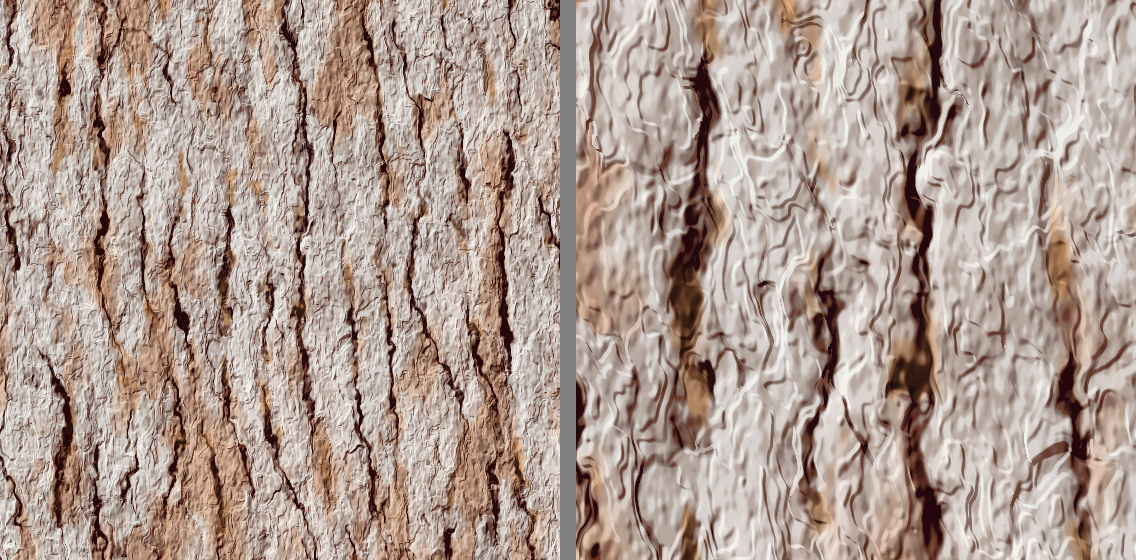
Left, the full canvas; right, a detail of the centre.
Give the GLSL for this texture, as a Shadertoy shader.

```glsl
// Weathered pine bark: leaning broken furrows between pale, ragged, flaking plates.

const vec3 CREVICE = vec3(0.14, 0.03, 0.05);
const vec3 RUST    = vec3(0.42, 0.24, 0.18);
const vec3 SHADOW  = vec3(0.53, 0.44, 0.41);
const vec3 BARK    = vec3(0.73, 0.66, 0.62);
const vec3 PALE    = vec3(0.87, 0.83, 0.81);
const vec3 GLINT   = vec3(0.97, 0.95, 0.92);
const vec3 TAN_TINT  = vec3(0.97, 0.85, 0.75);
const vec3 GREY_TINT = vec3(0.97, 0.99, 1.00);
const vec3 OCHRE   = vec3(0.70, 0.45, 0.24);

const float FURROWS = 14.0;              // furrows across the canvas
const float LEAN = 0.09;                 // sideways drift of the furrows
const float FURROW_WIDTH = 0.13;         // widest crack, in furrow spacings
const vec2  PLATE_SCALE = vec2(27.0, 10.0);
const vec2  FLAKE_SCALE = vec2(36.0, 16.0);
const float FLAKE_LAYERS = 7.0;
const vec2  GRAIN_SCALE = vec2(150.0, 80.0);
const vec2  LIGHT_STEP = vec2(-0.0016, 0.0018);
const float RELIEF_GAIN = 0.52;

struct Bark {
    float height;
    float wall;    // distance to the nearest furrow, in spacings
    float depth;   // 1 inside an open crack
    float seam;    // 1 on the joint between two plates
    float tint;    // random value of the plate and flake layer
    float grain;
};

float hash(vec2 p) {
    vec3 q = fract(vec3(p.xyx) * 0.1031);
    q += dot(q, q.yzx + 33.33);
    return fract((q.x + q.y) * q.z);
}

vec2 hash2(vec2 p) { return vec2(hash(p + 57.0), hash(p + 131.0)); }

float noise(vec2 p) {
    vec2 i = floor(p), f = fract(p);
    f = f * f * (3.0 - 2.0 * f);
    return mix(mix(hash(i), hash(i + vec2(1, 0)), f.x),
               mix(hash(i + vec2(0, 1)), hash(i + vec2(1, 1)), f.x), f.y);
}

float fbm(vec2 p, int octaves) {
    float sum = 0.0, total = 0.0, amp = 0.5;
    for (int i = 0; i < octaves; i++) {
        sum += amp * noise(p);
        total += amp;
        amp *= 0.55;
        p = mat2(0.8, 0.6, -0.6, 0.8) * p * 2.03 + 17.3;
    }
    return sum / total;
}

// Nearest wandering furrow: x = distance, y = openness of the crack.
vec2 furrow(vec2 p) {
    float x = (p.x + 0.05 * (fbm(p * vec2(5.0, 4.0), 2) - 0.5)) * FURROWS;
    vec2 nearest = vec2(9.0, 0.0);
    for (int k = -1; k <= 1; k++) {
        float id = floor(x) + float(k);
        float bend = noise(vec2(p.y * 4.0, id * 17.0 + 3.0)) - 0.5;
        float dist = abs(x - id - 0.5 - 0.8 * bend);
        float open = smoothstep(0.35, 0.95, fbm(vec2(p.y * 7.0 + 40.0, id * 29.0), 2));
        if (dist < nearest.x) nearest = vec2(dist, open);
    }
    return nearest;
}

// Tilted plates in tall cells: x = height, y = gap to the next plate, z = tint.
vec3 plates(vec2 p) {
    vec2 cell = floor(p);
    vec3 first = vec3(9.0, 0.0, 0.0), second = first;
    for (int j = -1; j <= 1; j++)
    for (int i = -1; i <= 1; i++) {
        vec2 id = cell + vec2(i, j);
        vec2 off = p - id - hash2(id);
        vec2 tilt = hash2(id + 300.0) - 0.5;
        vec3 plate = vec3(length(off), 1.5 * hash(id) + 2.5 * dot(tilt, off), hash(id + 77.0));
        if (plate.x < first.x) { second = first; first = plate; }
        else if (plate.x < second.x) second = plate;
    }
    float gap = second.x - first.x;
    vec2 blend = mix(0.5 * (first.yz + second.yz), first.yz, smoothstep(0.0, 0.09, gap));
    return vec3(blend.x, gap, blend.y);
}

Bark bark(vec2 p) {
    Bark b;
    vec2 jag = vec2(fbm(p * vec2(48.0, 30.0), 3), fbm(p * vec2(40.0, 26.0) + 50.0, 3)) - 0.5;
    vec2 q = vec2(p.x + LEAN * p.y, p.y) + vec2(0.03, 0.06) * jag;

    vec2 f = furrow(q);
    b.wall = f.x;
    float width = FURROW_WIDTH * f.y + 0.02;
    b.depth = (1.0 - smoothstep(width * 0.4, width, f.x)) * smoothstep(0.02, 0.25, f.y);

    vec3 plate = plates(q * PLATE_SCALE);
    b.seam = 1.0 - smoothstep(0.02, 0.13, plate.y);

    // Terraced noise makes stacked flakes with ragged rims.
    float level = fbm(q * FLAKE_SCALE + 8.0, 3) * FLAKE_LAYERS + plate.z;
    float base = floor(level);
    float rim = smoothstep(0.0, 0.3, level - base);
    float layer = mix(hash(vec2(base - 1.0, 7.0)), hash(vec2(base, 7.0)), rim);
    b.tint = 0.5 * (plate.z + layer);

    b.grain = fbm(p * GRAIN_SCALE, 2);
    b.height = plate.x + 0.8 * (base + rim) + 1.3 * b.grain + 1.3 * smoothstep(0.0, 0.25, f.x);
    return b;
}

// Ramp from crevice black through bark to bright rims.
vec3 barkRamp(float tone) {
    vec3 c = mix(CREVICE, RUST, smoothstep(0.05, 0.25, tone));
    c = mix(c, SHADOW, smoothstep(0.25, 0.45, tone));
    c = mix(c, BARK, smoothstep(0.45, 0.66, tone));
    c = mix(c, PALE, smoothstep(0.66, 0.86, tone));
    return mix(c, GLINT, smoothstep(0.9, 1.15, tone));
}

void mainImage(out vec4 fragColor, in vec2 fragCoord) {
    vec2 p = fragCoord / iResolution.y;
    Bark b = bark(p);
    float slope = b.height - bark(p + LIGHT_STEP).height;

    // Broad weathering and freshly exposed layers
    float weather = smoothstep(0.4, 0.62, fbm(p * vec2(4.5, 1.6) + 11.0, 3));
    float flank = 1.0 - smoothstep(0.03, 0.28, b.wall);
    float fresh = 0.65 * fbm(p * vec2(17.0, 6.0) + 31.0, 3) + 0.35 * b.tint;
    fresh = smoothstep(0.47, 0.63, fresh + 0.07 * flank - 0.08 * weather);

    // Light, hollows, seams and cracks
    float tone = 0.75 + RELIEF_GAIN * clamp(slope, -0.85, 0.6);
    tone += 0.32 * (fbm(p * vec2(26.0, 11.0) + 63.0, 3) - 0.5) + 0.3 * (b.grain - 0.5);
    float split = smoothstep(0.5, 0.7, fbm(p * vec2(22.0, 12.0) + 120.0, 2));
    tone -= 0.08 * flank + 0.07 * fresh + 0.32 * b.seam * split;
    tone -= b.depth * (0.3 + 0.5 * noise(p * vec2(60.0, 25.0) + 9.0));

    // Colour
    vec3 color = barkRamp(tone);
    color *= mix(vec3(1.0), GREY_TINT, weather * (1.0 - fresh));
    color *= mix(vec3(1.0), TAN_TINT, fresh);
    float resin = smoothstep(0.58, 0.72, fbm(p * vec2(40.0, 18.0) + 90.0, 3));
    color = mix(color, OCHRE * (0.4 + 0.8 * tone), 0.6 * resin * flank);
    fragColor = vec4(clamp(color, 0.0, 1.0), 1.0);
}
```
